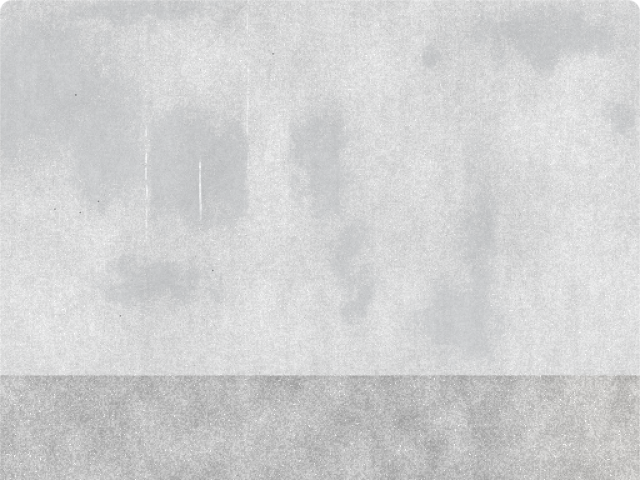
Give the GLSL for this texture, as a Shadertoy shader.

```glsl
// Worn pale plaster wall above a darker, coarser floor band.
// Soft elliptical stains, eroded by layered noise, set the tone; crisp grain,
// flecks, pits, vertical scratches and a few specks add the weathering.

const float WALL_TONE = 0.848;
const float FLOOR_TONE = 0.752;
const float FLOOR_TOP = 0.218;
const float STAIN_DEPTH = 0.064;
const float BLOOM_GAIN = 0.036;
const float GRAIN_SCALE = 384.0;     // grain cells per canvas height
const float WALL_GRAIN = 0.112;
const float FLOOR_GRAIN = 0.180;
const float FLECK_GAIN = 0.085;
const float PIT_GAIN = 0.075;
const float WEAVE_GAIN = 0.018;
const float SPECK_CELLS = 22.0;
const float CORNER_RADIUS = 0.026;
const vec3 COOL_TINT = vec3(-0.006, 0.0, 0.006);
const vec3 WARM_TINT = vec3(0.006, 0.002, -0.006);

// Each patch: centre x, centre y, radius x, radius y
const vec4 STAINS[12] = vec4[12](
    vec4(0.06, 0.81, 0.20, 0.16), vec4(0.33, 0.40, 0.12, 0.05),
    vec4(0.725, 0.48, 0.040, 0.08), vec4(0.68, 0.66, 0.06, 0.12),
    vec4(1.00, 0.46, 0.035, 0.24), vec4(0.96, 0.33, 0.09, 0.08),
    vec4(0.905, 0.885, 0.03, 0.035), vec4(1.285, 0.74, 0.05, 0.03),
    vec4(1.15, 0.92, 0.20, 0.05), vec4(0.23, 0.70, 0.09, 0.13),
    vec4(0.26, 0.975, 0.22, 0.035), vec4(0.75, 0.39, 0.03, 0.08));
const vec4 BLOOMS[9] = vec4[9](
    vec4(0.44, 0.87, 0.09, 0.07), vec4(0.58, 0.68, 0.06, 0.20),
    vec4(0.06, 0.32, 0.15, 0.12), vec4(1.28, 0.36, 0.17, 0.17),
    vec4(0.58, 0.34, 0.15, 0.10), vec4(0.77, 0.86, 0.10, 0.08),
    vec4(0.05, 0.59, 0.06, 0.05), vec4(1.15, 0.75, 0.12, 0.10),
    vec4(0.19, 0.52, 0.06, 0.09));

float hash(vec2 cell) {
    vec3 q = fract(cell.xyx * vec3(0.1031, 0.1030, 0.0973));
    q += dot(q, q.yzx + 33.33);
    return fract((q.x + q.y) * q.z);
}

float noise(vec2 p) {
    vec2 i = floor(p), f = fract(p);
    f = f * f * (3.0 - 2.0 * f);
    return mix(mix(hash(i), hash(i + vec2(1, 0)), f.x),
               mix(hash(i + vec2(0, 1)), hash(i + vec2(1, 1)), f.x), f.y);
}

float fbm(vec2 p) {
    float sum = 0.0, gain = 0.5;
    for (int i = 0; i < 5; i++) {
        sum += gain * noise(p);
        p = p * 2.03 + 17.3;
        gain *= 0.6;
    }
    return sum * 0.87;
}

// Narrow patches are fainter than broad ones
float patchMask(vec2 p, vec4 shape) {
    vec2 d = (p - shape.xy) / shape.zw;
    float strength = mix(0.7, 1.0, smoothstep(0.03, 0.08, min(shape.z, shape.w)));
    return strength * exp(-dot(d, d) * 0.9);
}

// Broken line: x, lower end, upper end, half width
float scratch(vec2 p, vec4 line, float pixel, float gaps) {
    float bend = 0.004 * (noise(vec2(line.x * 90.0, p.y * 25.0)) - 0.5);
    float across = 1.0 - smoothstep(line.w, line.w + pixel, abs(p.x - line.x - bend));
    float along = smoothstep(line.y, line.y + 0.03, p.y)
                * (1.0 - smoothstep(line.z - 0.03, line.z, p.y));
    float broken = smoothstep(0.2, 0.65, noise(vec2(line.x * 50.0, p.y * 90.0)));
    return across * along * mix(1.0, broken, gaps);
}

float specks(vec2 p, float pixel) {
    vec2 cell = floor(p * SPECK_CELLS);
    vec2 offset = 0.2 + 0.6 * vec2(hash(cell + 5.1), hash(cell + 9.7));
    float d = length(p - (cell + offset) / SPECK_CELLS);
    float present = step(0.96 + 0.04 * smoothstep(0.1, 0.6, p.x), hash(cell + 31.0));
    return present * (1.0 - smoothstep(0.0004, 0.0008 + pixel, d));
}

void mainImage(out vec4 fragColor, in vec2 fragCoord) {
    vec2 p = fragCoord / iResolution.y;
    float pixel = 1.0 / iResolution.y;
    float aspect = iResolution.x / iResolution.y;

    // Large wall tones
    vec2 warp = vec2(fbm(p * 15.0), fbm(p * 15.0 + 40.0)) - 0.5;
    vec2 q = p + warp * vec2(0.07, 0.10);
    float stain = 0.0, bloom = 0.0;
    for (int i = 0; i < 12; i++) stain = max(stain, patchMask(q, STAINS[i]));
    for (int i = 0; i < 9; i++) bloom = max(bloom, patchMask(q, BLOOMS[i]));
    vec2 panelEdge = abs(p + warp * vec2(0.025, 0.12) - vec2(0.411, 0.65)) - vec2(0.106, 0.12);
    float panel = (1.0 - smoothstep(-0.02, 0.008, panelEdge.x))
                * (1.0 - smoothstep(-0.08, 0.05, panelEdge.y));
    stain = max(stain, panel * 0.85);

    // Erosion breaks the stains into clumps and crumbly rims
    vec2 g = p * GRAIN_SCALE - 0.5;
    float wear = fbm(p * vec2(46.0, 34.0) + 21.0) - 0.5;
    float crumb = noise(p * vec2(170.0, 120.0) + 7.0) - 0.5;
    float erosion = 0.9 * wear + 0.30 * crumb + 0.30 * (noise(g + 211.0) - 0.5);
    stain = smoothstep(0.08, 0.82, stain + erosion * smoothstep(0.0, 0.35, stain));
    float mottle = fbm(p * vec2(9.0, 6.0) + 3.0) - 0.5;
    float drip = noise(p * vec2(70.0, 5.0) + 11.0) - 0.5;
    float wall = WALL_TONE - STAIN_DEPTH * stain + BLOOM_GAIN * bloom * (1.0 - stain)
               + 0.06 * mottle + 0.016 * drip + 0.05 * wear + 0.014 * crumb;

    // Floor band: brighter to the right, blotchy, with a dark seam
    float blotch = fbm(p * vec2(20.0, 15.0) + 60.0) - 0.5;
    float ground = FLOOR_TONE + 0.035 * smoothstep(0.9, 1.3, p.x) + 0.17 * blotch + 0.03 * crumb;
    ground -= 0.025 * smoothstep(FLOOR_TOP - 0.03, FLOOR_TOP, p.y);
    float onFloor = 1.0 - smoothstep(-pixel, pixel, p.y - FLOOR_TOP);
    float tone = mix(wall, ground, onFloor);

    // Crisp grain, quieter inside stains, with bright flecks, dark pits and weave
    float grain = 0.74 * noise(g) + 0.26 * noise(g * 0.5 + 80.0) - 0.5;
    float fleck = smoothstep(0.86, 1.0, noise(g + 137.0));
    float pit = smoothstep(0.90, 1.0, noise(g + 319.0));
    float weave = noise(p * vec2(330.0, 34.0)) + noise(p * vec2(34.0, 330.0) + 50.0) - 1.0;
    float calm = 1.0 - 0.5 * stain * (1.0 - onFloor);
    tone += grain * mix(WALL_GRAIN, FLOOR_GRAIN, onFloor) * calm;
    tone += (fleck - 0.07) * FLECK_GAIN * (1.0 + onFloor) * calm;
    tone -= (pit - 0.05) * PIT_GAIN * calm;
    tone += weave * WEAVE_GAIN * calm;

    // Scratches, diagonal crease and specks
    tone += 0.17 * scratch(p, vec4(0.418, 0.53, 0.68, 0.0011), pixel, 0.55);
    tone += 0.10 * scratch(p, vec4(0.305, 0.49, 0.75, 0.0008), pixel, 1.0);
    tone += 0.05 * scratch(p, vec4(0.516, 0.60, 1.05, 0.0008), pixel, 1.0);
    float crease = p.x - 0.408 - (p.y - 0.87) * 0.87 + warp.x * 0.012;
    tone -= 0.035 * exp(-abs(crease) * 110.0) * smoothstep(0.84, 0.92, p.y) * step(crease, 0.0);
    tone -= 0.30 * specks(p, pixel) * (1.0 - onFloor);

    vec3 color = vec3(tone) + COOL_TINT * (0.25 + 0.75 * stain) * (1.0 - onFloor);
    color += WARM_TINT * onFloor * smoothstep(0.95, 1.3, p.x);

    // White rounded corners along the top
    vec2 corner = vec2(abs(p.x - 0.5 * aspect) - 0.5 * aspect, p.y - 1.0) + CORNER_RADIUS;
    float outside = length(max(corner, 0.0)) - CORNER_RADIUS;
    color = mix(color, vec3(1.0), smoothstep(-pixel, pixel, outside));
    fragColor = vec4(clamp(color, 0.0, 1.0), 1.0);
}
```
